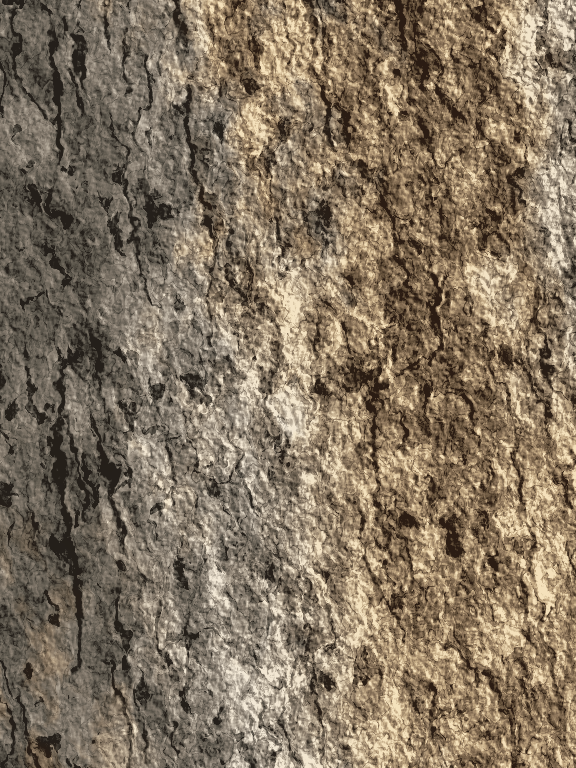
Write a Shadertoy shader that draws this texture.

```glsl
const vec3 GREY_BARK[5] = vec3[5](vec3(.14, .12, .10), vec3(.35, .33, .29),
    vec3(.52, .48, .43), vec3(.71, .67, .61), vec3(.95, .91, .84));
const vec3 TAN_BARK[5] = vec3[5](vec3(.17, .11, .07), vec3(.38, .30, .21),
    vec3(.55, .45, .34), vec3(.77, .66, .50), vec3(.96, .88, .72));
const vec2 PLATE_SCALE = vec2(40., 19.);
const vec2 CHIP_SCALE = vec2(98., 62.);
const vec2 GRAIN_SCALE = vec2(150., 125.);
const vec2 LIGHT_STEP = vec2(.0026, .0022);
const float RELIEF_GAIN = 1.9;
const float CRACK_LEAN = .16;
const float CRACK_DEPTH = .5;

float hash(vec2 p) {
    return fract(sin(dot(p, vec2(127.1, 311.7))) * 43758.5);
}

float noise(vec2 p) {
    vec2 cell = floor(p), f = fract(p);
    f = f * f * (3. - 2. * f);
    return mix(mix(hash(cell), hash(cell + vec2(1, 0)), f.x),
               mix(hash(cell + vec2(0, 1)), hash(cell + vec2(1, 1)), f.x), f.y);
}

float fbm(vec2 p, int octaves) {
    float sum = 0., weight = .5, total = 0.;
    for (int i = 0; i < octaves; i++) {
        sum += weight * noise(p);
        total += weight;
        weight *= .55;
        p = mat2(.96, .28, -.28, .96) * p * 2.03 + 17.3;
    }
    return sum / total;
}

// Signed noise, roughly -1 to 1
float patches(vec2 p) {
    return (fbm(p, 5) - .5) * 3.;
}

// Cellular flake: x is its tilted height, y the gap to its neighbour
vec2 flake(vec2 p) {
    vec2 home = floor(p);
    float nearest = 9., second = 9., height = 0.;
    for (int k = 0; k < 9; k++) {
        vec2 cell = home + vec2(k % 3 - 1, k / 3 - 1);
        vec2 away = p - cell - vec2(hash(cell), hash(cell + 19.7));
        float d = dot(away, away);
        if (d < nearest) {
            second = nearest;
            nearest = d;
            height = hash(cell + 41.3) + .5 * (hash(cell + 7.9) - .5) * (away.x + away.y);
        } else second = min(second, d);
    }
    return vec2(height, sqrt(second) - sqrt(nearest));
}

// Steep contours only, so that lines run upright and end in thin tips
float cracks(vec2 p, vec2 scale, float width, float cover) {
    vec2 q = p * scale;
    float level = noise(q) - .5;
    float across = abs(noise(q + vec2(.05, 0.)) - .5 - level) / .05 * scale.x;
    float away = abs(level) / max(across, 1e-3);
    float present = smoothstep(cover, cover + .16, fbm(q * vec2(.8, 1.8) + 53., 3));
    float reach = width * present;
    return present * (1. - smoothstep(reach * .4, reach + .001, away));
}

vec3 ramp(vec3 stops[5], float t) {
    float x = clamp(t, 0., 1.) * 4.;
    vec3 c = mix(stops[0], stops[1], clamp(x, 0., 1.));
    c = mix(c, stops[2], clamp(x - 1., 0., 1.));
    c = mix(c, stops[3], clamp(x - 2., 0., 1.));
    return mix(c, stops[4], clamp(x - 3., 0., 1.));
}

void mainImage(out vec4 fragColor, in vec2 fragCoord) {
    vec2 uv = fragCoord / iResolution.xy;
    vec2 p = fragCoord / iResolution.y;
    vec2 leaning = p + vec2(CRACK_LEAN * p.y, 0.);
    vec2 ragged = vec2(fbm(p * vec2(44., 34.), 4), fbm(p * vec2(44., 34.) + 31., 4)) - .5;
    leaning += .034 * ragged;

    // Broad zones: shaded side, pale strip, warm side
    float broad = patches(leaning * vec2(9., 4.));
    float blotch = patches(leaning * vec2(24., 13.) + 9.);
    float streak = patches(leaning * vec2(19., 3.8) + 41.);
    float lit = smoothstep(.10, .48, uv.x + .08 * broad + .08 * blotch);
    float warm = smoothstep(.36, .70, uv.x + .13 * uv.y + .10 * broad + .18 * blotch);
    float lowerLeft = smoothstep(.5, .1, uv.y) * smoothstep(.4, .05, uv.x);
    warm = max(warm, .7 * lowerLeft * smoothstep(-.3, .6, blotch + .3 * broad));
    float stripX = (uv.x - .49 + .1 * (uv.y - .3) + .05 * blotch) / .12;
    float pale = exp(-stripX * stripX) * smoothstep(.72, .42, uv.y);
    float edge = smoothstep(.84, 1., uv.x + .08 * blotch) * smoothstep(.4, .6, uv.y);
    warm *= 1. - .75 * max(pale * smoothstep(-.5, .3, blotch), edge);
    vec2 brownOffset = (uv - vec2(.64, .86)) / vec2(.17, .34);
    float brown = exp(-dot(brownOffset, brownOffset));
    float contrast = mix(.55, 1., lit);

    // Tone from zones and weathering
    float tone = mix(.35, .61, lit) + .11 * pale + .10 * edge - .17 * brown;
    tone += .08 * smoothstep(.5, .1, uv.y) * warm;
    tone += contrast * (.14 * blotch + .17 * streak);

    // Ragged crusts, pale and dark, with crisp rims
    float crust = fbm(leaning * vec2(46., 25.) + 61., 5) + .06 * streak;
    tone += .13 * contrast * (smoothstep(.53, .57, crust) - smoothstep(.45, .41, crust));

    // Overlapping flakes with dark gaps on some sides
    vec2 plate = flake(leaning * PLATE_SCALE + 1.5 * ragged);
    vec2 chip = flake(leaning * CHIP_SCALE + 2. * ragged);
    float gaps = smoothstep(.44, .60, fbm(p * vec2(50., 38.) + 87., 3));
    tone += contrast * (.13 * (plate.x - .5) + .24 * (chip.x - .5));
    tone -= .30 * contrast * gaps * smoothstep(.16, .04, plate.y);
    tone -= .20 * contrast * (1. - gaps) * smoothstep(.24, .06, chip.y);

    // Side light on the fine grain
    float slope = fbm(p * GRAIN_SCALE, 3) - fbm((p + LIGHT_STEP) * GRAIN_SCALE, 3);
    slope += .5 * (fbm(p * PLATE_SCALE, 5) - fbm((p + 2. * LIGHT_STEP) * PLATE_SCALE, 5));
    tone += .035 + RELIEF_GAIN * .55 * contrast * slope;

    // Cracks and small dark pits
    float split = cracks(leaning, vec2(17., 3.2), .0050, .46);
    split = max(split, .85 * cracks(leaning + 3.7, vec2(42., 8.), .0032, .42));
    float pit = smoothstep(.66, .71, fbm(leaning * vec2(50., 28.) + 23., 5));
    tone -= CRACK_DEPTH * max(split, .8 * pit);

    vec3 bark = mix(ramp(GREY_BARK, tone), ramp(TAN_BARK, tone), .9 * warm);
    fragColor = vec4(bark, 1.);
}
```
